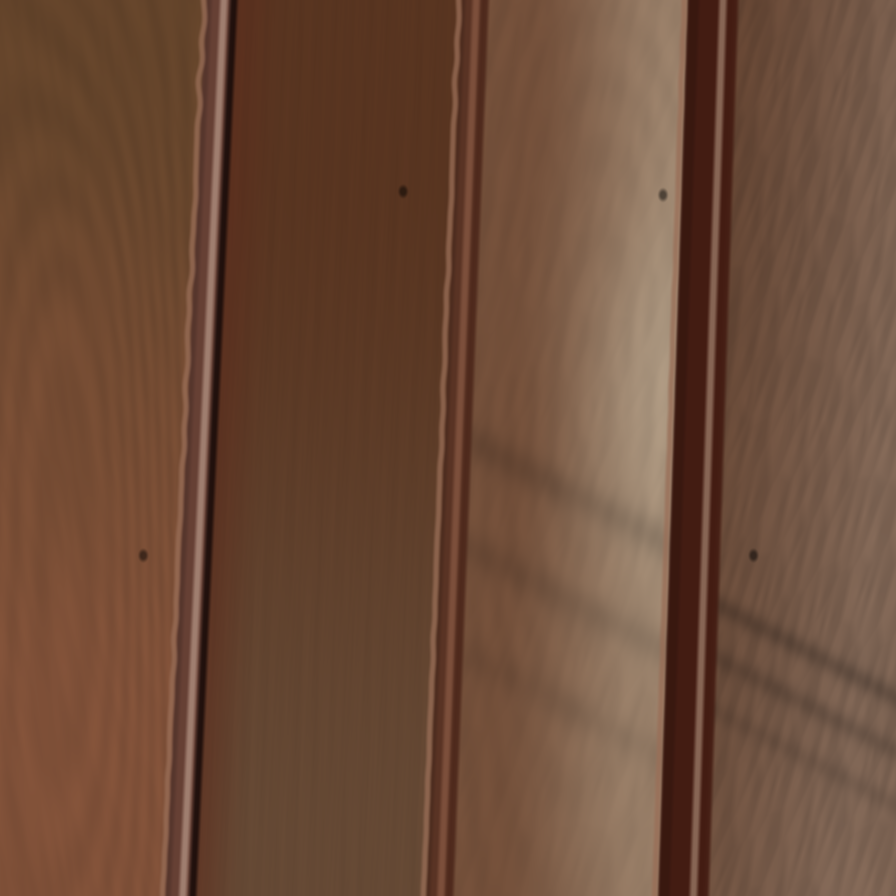
Write a WebGL 1 fragment shader that draws this texture.

```glsl
precision highp float;
uniform vec2 u_resolution;

const vec3 RUST = vec3(0.50, 0.315, 0.22);
const vec3 UMBER = vec3(0.345, 0.205, 0.125);
const vec3 TAN = vec3(0.45, 0.31, 0.225);
const vec3 CREAM = vec3(0.67, 0.59, 0.50);
const vec3 TAUPE = vec3(0.49, 0.39, 0.325);
const vec3 OXBLOOD = vec3(0.24, 0.10, 0.065);
const vec3 PINK_EDGE = vec3(0.60, 0.43, 0.34);

vec2 hash2(vec2 p) {
  return fract(sin(vec2(dot(p, vec2(127.1, 311.7)), dot(p, vec2(269.5, 183.3)))) * 4375.85);
}

// Cellular noise: distance to the nearest scattered point
float cells(vec2 p) {
  vec2 id = floor(p);
  float nearest = 2.0;
  for (int j = -1; j <= 1; j++)
    for (int i = -1; i <= 1; i++) {
      vec2 c = id + vec2(float(i), float(j));
      nearest = min(nearest, length(c + hash2(c) - p));
    }
  return nearest;
}

float waves(vec2 p) {
  return (sin(p.x + 1.3 * sin(p.y)) + 0.6 * sin(1.9 * p.y + 0.7 * p.x + 2.0)
        + 0.4 * sin(3.7 * p.x - 2.3 * p.y)) * 0.5;
}

float band(float d, float lo, float hi, float blur) {
  return smoothstep(lo - blur, lo + blur, d) - smoothstep(hi - blur, hi + blur, d);
}

// Left edge of seam i; seams lean slightly and fan out
float seamX(float i, float y) {
  return 0.178 + 0.291 * i - 0.0165 * i * (i - 1.0) + (0.046 - 0.0065 * i) * y;
}

// Slanting soft shadows, evenly spaced downwards
float shadows(vec2 p, vec2 start, float spacing, float slope, float width) {
  float sum = 0.0;
  for (int k = 0; k < 3; k++) {
    float d = p.y - start.y + spacing * float(k) + slope * (p.x - start.x);
    sum += exp(-d * d / (width * width)) * (1.0 - 0.25 * float(k));
  }
  return sum;
}

// Raised streaks: slope of stretched cellular noise
float streaks(vec2 p, vec2 scale, float lean) {
  vec2 q = vec2(p.x - lean * p.y, p.y) * scale;
  return cells(q) - cells(q + vec2(0.3, 0.1));
}

// Moulding: x = groove start, y = groove end, z = bead, w = outer line
vec3 moulding(vec3 col, float d, float rough, vec4 at, vec3 groove, vec3 bead, vec3 outer) {
  col = mix(col, groove, band(d, at.x, at.w, 0.003));
  col = mix(col, groove * 0.78, 0.7 * band(d, at.x, mix(at.x, at.y, 0.4), 0.003));
  col = mix(col, PINK_EDGE, 0.75 * band(d + rough, 0.0005, 0.0065, 0.0025));
  col = mix(col, bead, 0.9 * band(d, at.z - 0.004, at.z + 0.004, 0.003));
  return mix(col, outer, 0.9 * band(d, at.w - 0.004, at.w + 0.004, 0.003));
}

void main() {
  vec2 p = gl_FragCoord.xy / u_resolution;
  float d0 = p.x - seamX(0.0, p.y);
  float d1 = p.x - seamX(1.0, p.y);
  float d2 = p.x - seamX(2.0, p.y);
  float cloud = waves(p * vec2(9.0, 7.0));

  // Board tones
  vec3 rust = mix(RUST, vec3(0.39, 0.265, 0.165), smoothstep(0.2, 1.0, p.y + 0.06 * cloud));
  vec3 umber = mix(vec3(0.395, 0.285, 0.205), UMBER, smoothstep(0.0, 0.85, p.y));
  umber = mix(umber, vec3(0.36, 0.17, 0.11), 0.6 * (1.0 - smoothstep(0.03, 0.10, d0)));
  float across = clamp((d1 - 0.036) / 0.225, 0.0, 1.0);
  float glow = 0.62 + 0.38 * exp(-pow((p.y - 0.57) / 0.27, 2.0));
  vec3 lit = mix(TAN, CREAM, glow * smoothstep(0.15, 1.0, across + 0.05 * cloud));
  float far = clamp((d2 - 0.065) / 0.21, 0.0, 1.0);
  vec3 taupe = mix(vec3(0.385, 0.265, 0.195), TAUPE, clamp(far + 0.35 - 0.4 * p.y, 0.0, 1.0));

  // Grain and shadows on each board
  float arch = p.x * 75.0 + 9.0 * p.y * p.y - 14.0 * sin(p.x * 17.0) * sin(2.5 * p.y + 0.5);
  rust *= 1.0 + 0.028 * sin(arch * 1.7 + cloud) + 0.05 * streaks(p, vec2(55.0, 8.0), -0.15);
  umber *= 1.0 + 0.018 * waves(vec2(d0 * 330.0, p.y * 5.0)) + 0.03 * streaks(p, vec2(130.0, 6.0), 0.04);
  float crown = sin(60.0 * length(vec2(across - 0.6, (p.y - 0.55) * 1.1)) + 2.0 * cloud);
  lit *= 1.0 + 0.014 * crown + 0.06 * streaks(p, vec2(50.0, 15.0), 0.25);
  lit *= 1.0 - 0.13 * shadows(p, vec2(0.52, 0.51), 0.12, 0.52, 0.022);
  taupe *= 1.0 + 0.17 * streaks(p, vec2(60.0, 13.0), 0.28) + 0.02 * cloud;
  taupe *= 1.0 - 0.2 * shadows(p, vec2(0.82, 0.315), 0.06, 0.52, 0.013);

  vec3 col = mix(rust, umber, smoothstep(0.034, 0.038, d0));
  col = mix(col, lit, smoothstep(0.028, 0.034, d1));
  col = mix(col, taupe, smoothstep(0.054, 0.06, d2));

  // One small dent per board
  for (int n = 0; n < 4; n++) {
    float i = float(n);
    vec2 dent = vec2(0.16 + 0.29 * i - 0.0315 * i * (i - 1.0) * (i - 2.0), 0.65 - 0.27 * cos(2.1 * i));
    float r = length((p - dent) * vec2(1.0, 0.75));
    col *= 1.0 - 0.5 * (1.0 - smoothstep(0.002, 0.007, r));
  }

  // Seams, with a chipped paint edge
  float chip = 0.0018 * waves(vec2(p.y * 70.0, p.y * 43.0)) * (0.3 + p.y);
  col = moulding(col, d0, chip, vec4(0.006, 0.022, 0.026, 0.037),
    vec3(0.40, 0.25, 0.205), vec3(0.65, 0.52, 0.46), vec3(0.10, 0.045, 0.035));
  col = moulding(col, d1, chip * 0.6, vec4(0.007, 0.017, 0.023, 0.033),
    vec3(0.35, 0.20, 0.14), vec3(0.50, 0.32, 0.24), vec3(0.30, 0.155, 0.105));
  col = moulding(col, d2, chip * 0.3, vec4(0.008, 0.039, 0.047, 0.060),
    OXBLOOD * 1.1, vec3(0.56, 0.43, 0.36), OXBLOOD * 1.1);

  gl_FragColor = vec4(col, 1.0);
}
```
